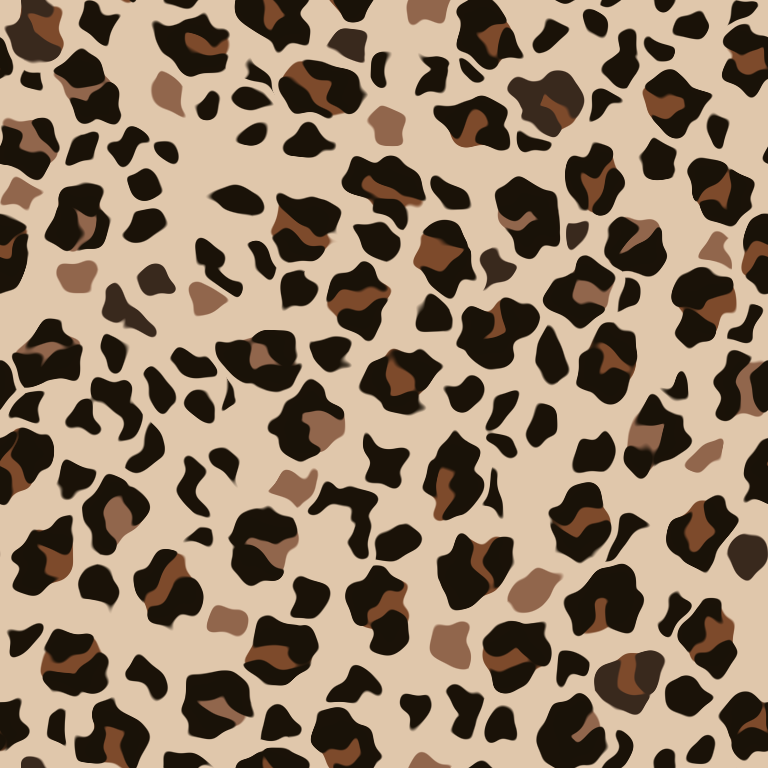
Write a three.js fragment shader that draws this pattern.

```glsl
// Leopard print: rosettes with brown centres, and small solid spots between them.
// A jittered, weighted cellular pattern on a tilted lattice spaces the spots;
// each is built from bent ellipses, its outline made uneven by layered sines.
varying vec2 vUv;

const float TAU = 6.2831853;
const vec3 SAND = vec3(0.88, 0.78, 0.67);
const vec3 INK = vec3(0.10, 0.07, 0.03);
const vec3 UMBER = vec3(0.225, 0.16, 0.115);
const vec3 RUST = vec3(0.49, 0.29, 0.17);
const vec3 TAN = vec3(0.57, 0.40, 0.30);

vec3 hash3(vec2 k) {
  vec3 s = vec3(dot(k, vec2(12.7, 31.1)), dot(k, vec2(26.9, 18.3)), dot(k, vec2(41.9, 28.8)));
  return fract(sin(s) * 4375.85);
}

// Lattice cells that coincide after wrapping share one key; there are 65 cells.
vec2 spotKey(vec2 cell, float small) {
  vec2 k = vec2(7.0 * cell.x - 4.0 * cell.y, 4.0 * cell.x + 7.0 * cell.y);
  return floor(mod(k + 0.5, 65.0)) + small * 71.0;
}

// Centre and weight: rosettes sit mid-cell, small spots at the corners.
vec3 seed(vec2 cell, float small) {
  vec2 jitter = (hash3(spotKey(cell, small)).xy - 0.5) * 0.36;
  return vec3(cell + 0.5 - 0.5 * small + jitter, mix(0.42, 0.2, small));
}

float smin(float a, float b, float k) {
  float h = max(k - abs(a - b), 0.0) / k;
  return min(a, b) - h * h * k * 0.25;
}

float ellipse(vec2 q, vec2 r) {
  float k = length(q / r);
  return k * (k - 1.0) / max(length(q / (r * r)), 0.001);
}

vec2 turn(vec2 q, float a) {
  float c = cos(a), s = sin(a);
  return vec2(c * q.x + s * q.y, c * q.y - s * q.x);
}

float cover(float d) {
  return 1.0 - smoothstep(-0.011, 0.011, d);
}

void main() {
  // Tilted lattice with whole-number periods, plus slow drift and fine wobble.
  vec2 uv = vUv;
  vec2 p = vec2(7.0 * uv.x + 4.0 * uv.y, 7.0 * uv.y - 4.0 * uv.x);
  p += 0.2 * sin(TAU * uv.yx + vec2(1.0, 4.0));
  p += 0.045 * sin(TAU * vec2(7.0 * uv.x + 13.0 * uv.y, 14.0 * uv.x - 6.0 * uv.y)
     + 1.5 * sin(TAU * vec2(5.0 * uv.y - 8.0 * uv.x, 9.0 * uv.y + 4.0 * uv.x)));
  p += 0.016 * sin(TAU * vec2(23.0 * uv.y - 11.0 * uv.x, 25.0 * uv.x + 9.0 * uv.y));

  // Find the spot that owns this point.
  vec2 base = floor(p);
  vec2 cell = base;
  float small = 0.0;
  float best = 100.0;
  for (int n = 0; n < 18; n++) {
    float f = float(n);
    float kind = mod(f, 2.0);
    float m = floor(f / 2.0);
    vec2 c = base + vec2(mod(m, 3.0), floor(m / 3.0)) - 1.0;
    vec3 s = seed(c, kind);
    float d = dot(p - s.xy, p - s.xy) - s.z * s.z;
    if (d < best) { best = d; cell = c; small = kind; }
  }

  // Distance to the border with the neighbouring spots.
  vec3 own = seed(cell, small);
  float border = 10.0;
  for (int n = 0; n < 18; n++) {
    float f = float(n);
    float m = floor(f / 2.0);
    vec3 s = seed(base + vec2(mod(m, 3.0), floor(m / 3.0)) - 1.0, mod(f, 2.0));
    float gap = length(s.xy - own.xy);
    float d = dot(p - s.xy, p - s.xy) - s.z * s.z;
    if (gap > 0.001) border = min(border, (d - best) / (2.0 * gap));
  }

  vec2 key = spotKey(cell, small);
  vec3 shape = hash3(key + 7.3);
  vec3 tone = hash3(key + 19.7);
  vec2 q = turn(p - own.xy, TAU * shape.x);
  float dark = 10.0;
  float core = 10.0;
  vec3 ink = tone.x < 0.09 ? UMBER : INK;

  if (small > 0.5) {
    // Bean-shaped spot.
    q.y += (shape.y - 0.5) * 4.0 * q.x * q.x;
    dark = ellipse(q, vec2(0.25, 0.165) * (0.8 + 0.4 * shape.z));
    if (tone.y < 0.17) ink = TAN;
  } else {
    // Three bent lobes around a brown core, or a loose cluster without one.
    bool loose = tone.y < 0.16;
    float stretch = 0.86 + 0.28 * shape.y;
    q *= vec2(stretch, 1.0 / stretch);
    for (int n = 0; n < 3; n++) {
      float f = float(n);
      vec3 h = hash3(key + 31.0 + 5.7 * f);
      vec2 l = turn(q, TAU * (f / 3.0 + 0.24 * (h.x - 0.5)));
      l.x += 1.3 * l.y * l.y - (loose ? 0.28 : 0.25);
      vec2 size = (loose ? vec2(0.13, 0.19) : vec2(0.155, 0.24)) * (0.8 + 0.4 * h.yz);
      dark = smin(dark, ellipse(l, size), 0.05);
    }
    if (!loose) core = length(q) - 0.29;
  }

  // Keep a sand-coloured gap between spots, then paint the layers.
  float edge = 0.04 - border;
  dark = -smin(-dark, -edge, 0.07);
  core = max(core, edge + 0.02);
  vec3 color = mix(SAND, tone.z < 0.66 ? RUST : TAN, cover(core));
  color = mix(color, ink, cover(dark));
  gl_FragColor = vec4(color, 1.0);
}
```
